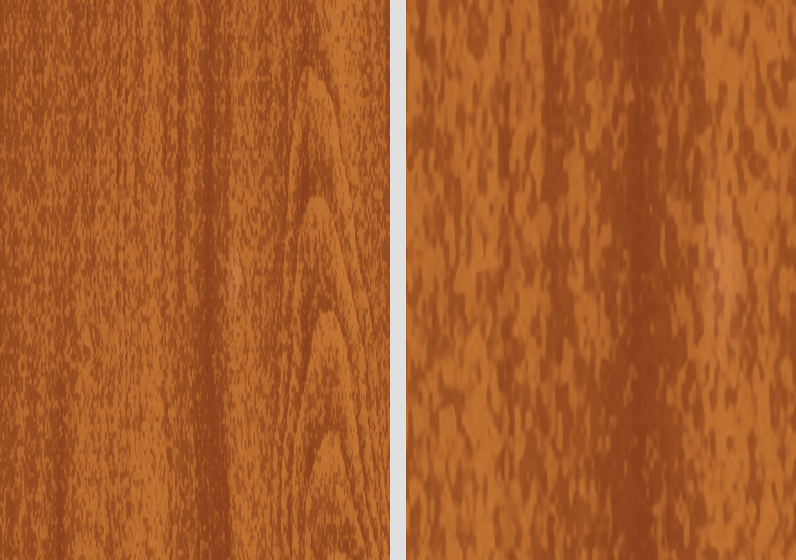
Left: the whole. Right: its middle third, enlarged.
Give the GLSL for this texture, as a Shadertoy shader.

```glsl
// Warm cherry wood veneer: vertical bands, short pores, nested arches and a small knot.
#define DARK_WOOD   vec3(0.545, 0.257, 0.110)
#define MID_WOOD    vec3(0.660, 0.360, 0.155)
#define LIGHT_WOOD  vec3(0.780, 0.468, 0.202)
#define PORE_SCALE  vec2(310.0, 72.0)
#define BAND_SCALE  vec2(18.0, 0.6)
#define PORE_DEPTH  0.52
#define ARCH_TIP    vec2(0.56, 0.90)
#define ARCH_CURVE  75.0
#define ARCH_RATE   4.6
#define KNOT_POS    vec2(0.180, 0.37)
#define SHEEN_POS   vec2(0.42, 0.505)

float hash(vec2 p) {
    return fract(sin(dot(p, vec2(127.1, 311.7))) * 43758.5453);
}

float noise(vec2 p) {
    vec2 i = floor(p), f = fract(p);
    f = f * f * (3.0 - 2.0 * f);
    return mix(mix(hash(i), hash(i + vec2(1, 0)), f.x),
               mix(hash(i + vec2(0, 1)), hash(i + vec2(1, 1)), f.x), f.y);
}

float fbm(vec2 p) {
    float sum = 0.0, amp = 0.5;
    for (int i = 0; i < 4; i++) {
        sum += amp * noise(p);
        p = p * vec2(2.1, 1.5) + 17.3;
        amp *= 0.55;
    }
    return sum / 1.01;
}

// Sideways drift of the fibres, with a cusp beside the knot
vec2 bendGrain(vec2 p) {
    float wander = 0.022 * (noise(p * vec2(3.0, 2.2) + 5.0) - 0.5);
    float ripple = 0.002 * (noise(p * vec2(18.0, 22.0)) - 0.5);
    float side = (p.x - KNOT_POS.x) / 0.032;
    float cusp = 0.022 * exp(-20.0 * abs(p.y - KNOT_POS.y) - side * side);
    return vec2(p.x + wander + ripple - cusp, p.y);
}

// Nested growth arches: x is the tone, y the coverage
vec2 archGrain(vec2 p) {
    float d = p.x - ARCH_TIP.x - 0.04 * (ARCH_TIP.y - p.y);
    d += 0.014 * (noise(p * vec2(9.0, 11.0)) - 0.5);
    float level = p.y + ARCH_CURVE * d * d;
    level += 0.06 * (noise(vec2(p.x * 30.0, p.y * 5.0)) - 0.5);
    float phase = (ARCH_TIP.y - level) * ARCH_RATE;
    float ring = fract(phase);
    float tone = smoothstep(0.0, 0.06, ring) * (1.0 - smoothstep(0.15, 0.95, ring));
    float cover = smoothstep(-0.8, -0.1, phase) * smoothstep(0.16, 0.07, abs(d));
    return vec2(tone, cover);
}

// Thin dark seams that run down to the knot and fade below it
float seams(vec2 g) {
    float ink = 0.0;
    for (int i = 0; i < 4; i++) {
        float k = float(i);
        float x = 0.160 + 0.013 * k + 0.03 * step(1.5, k);
        float d = (g.x - x) / 0.0024;
        float fade = mix(0.25, 1.0, smoothstep(0.32, 0.38, g.y));
        ink += exp(-d * d) * fade * (0.45 + 0.55 * noise(vec2(k * 7.0, g.y * 6.0)));
    }
    return ink;
}

vec3 woodColor(float tone) {
    vec3 c = mix(DARK_WOOD, MID_WOOD, clamp(2.0 * tone, 0.0, 1.0));
    return mix(c, LIGHT_WOOD, clamp(2.0 * tone - 1.0, 0.0, 1.0));
}

void mainImage(out vec4 fragColor, in vec2 fragCoord) {
    vec2 p = fragCoord / iResolution.y;
    vec2 g = bendGrain(p);

    // Broad bands and fine lengthwise streaks
    float band = 0.5 + 1.4 * (fbm(g * BAND_SCALE + 3.0) - 0.5);
    vec2 arch = archGrain(p);
    float tone = mix(band, 0.2 + 0.7 * arch.x, 0.8 * arch.y);
    tone += 0.26 * (noise(g * vec2(95.0, 1.8)) - 0.5);
    float line = smoothstep(0.7, 0.95, noise(g * vec2(80.0, 1.1) + 31.0));
    float seam = seams(g);
    tone -= 0.2 * line + 0.2 * seam;

    // Short pores crowd together where the wood is darker
    vec2 q = mix(p, g, 0.6) * PORE_SCALE;
    float grain = 0.65 * noise(q) + 0.35 * noise(q * vec2(1.5, 2.1) + 9.0);
    float pore = smoothstep(-0.19, 0.19, grain - 0.25 - 0.5 * tone);
    float shade = 0.5 + 0.4 * (tone - 0.47) - PORE_DEPTH * (pore - 0.5);
    shade += 0.16 * (noise(g * vec2(420.0, 190.0)) - 0.5);
    shade -= 0.08 * line + 0.22 * seam;
    vec3 color = woodColor(shade);

    // Faint pink reflection
    vec2 s = (p - SHEEN_POS) / vec2(0.010, 0.045);
    color += vec3(0.05, 0.055, 0.07) * exp(-dot(s, s));
    fragColor = vec4(color, 1.0);
}
```
